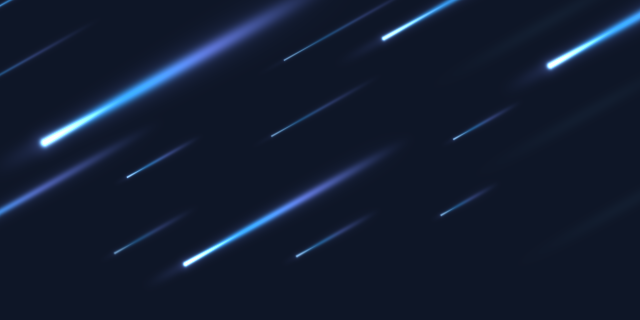
Give the GLSL for this background, as a Shadertoy shader.

```glsl
// Meteor streaks falling to the lower left across a dark navy sky.
// Each streak is a Gaussian profile around a slanted axis: a white wedge at the
// head, a cyan to indigo tail, a soft halo and a dim flare ahead of the head.

const vec2 TAIL_DIR = vec2(0.873, 0.488);

const vec3 NIGHT  = vec3(0.056, 0.086, 0.152);
const vec3 CYAN   = vec3(0.12, 0.58, 0.92);
const vec3 INDIGO = vec3(0.35, 0.43, 0.86);
const vec3 TEAL   = vec3(0.22, 0.42, 0.52);

// Sine-free hash, 0 to 1
float hash(float n) {
    n = fract(n * 0.1031);
    n *= n + 33.33;
    n *= n + n;
    return fract(n);
}

float gauss(float d, float w) {
    return exp(-d * d / (w * w));
}

vec3 screen(vec3 base, vec3 light) {
    return base + clamp(light, 0.0, 1.0) * (1.0 - base);
}

// Coordinates along (x) and across (y) the streak, measured from its head
vec2 toStreak(vec2 p, vec2 head) {
    vec2 r = p - head;
    return vec2(dot(r, TAIL_DIR), dot(r, vec2(-TAIL_DIR.y, TAIL_DIR.x)));
}

// Light of one meteor
vec3 meteor(vec2 p, vec2 head, float len, float width, float power, float pixel) {
    vec2 q = toStreak(p, head);
    float t = clamp(q.x / len, 0.0, 1.0);
    float d = length(vec2(min(q.x, 0.0), q.y));
    float w = max(width * mix(1.0, 2.2, t), 0.8 * pixel);
    float fade = 1.0 - smoothstep(0.3, 1.0, t);

    // Tail and halo
    vec3 tint = mix(CYAN, INDIGO, smoothstep(0.25, 0.55, t));
    vec3 light = tint * gauss(d, w) * fade;
    light += INDIGO * gauss(d, 2.4 * w) * fade * 0.22;

    // White wedge that narrows away from the head
    float wedge = 1.0 - smoothstep(0.0, 0.26, t);
    float wedgeWidth = max(width * mix(0.35, 0.85, wedge), 0.7 * pixel);
    light += vec3(0.9) * gauss(d, wedgeWidth) * wedge;

    // Dim flare ahead of the head
    float reach = smoothstep(-0.2 * len, 0.0, q.x)
                * (1.0 - smoothstep(0.0, 0.08 * len, q.x));
    light += INDIGO * gauss(q.y, 2.2 * w) * reach * 0.16;
    return light * power;
}

// Broad, barely visible streak without a head
vec3 veil(vec2 p, vec2 head, float len, float width, float power) {
    vec2 q = toStreak(p, head);
    float t = q.x / len;
    float envelope = smoothstep(0.0, 0.5, t) * (1.0 - smoothstep(0.5, 1.0, t));
    return TEAL * gauss(q.y, width) * envelope * power;
}

void mainImage(out vec4 fragColor, in vec2 fragCoord) {
    float pixel = 1.0 / iResolution.y;
    vec2 p = fragCoord * pixel;
    vec3 col = NIGHT;

    // Faint veils on the right
    for (int i = 0; i < 3; i++) {
        float k = float(i);
        vec2 head = vec2(1.3 + 0.13 * k, fract(0.70 + 0.72 * k));
        float power = mix(0.07, 0.16, hash(k + 41.0));
        col = screen(col, veil(p, head, 0.95, 0.022, power));
    }

    // Thin distant meteors on a low-discrepancy lattice
    for (int i = 0; i < 9; i++) {
        float k = float(i);
        vec2 cell = fract(vec2(0.5) + k * vec2(0.7549, 0.5698));
        vec2 head = vec2(-0.15, 0.15) + cell * vec2(2.0, 0.85);
        float len = mix(0.2, 0.6, hash(k + 3.0));
        float width = mix(0.003, 0.0048, hash(k + 17.0));
        float power = mix(0.2, 0.55, hash(k + 29.0));
        col = screen(col, meteor(p, head, len, width, power, pixel));
    }

    // Middle-distance meteors
    for (int i = 0; i < 2; i++) {
        float k = float(i);
        vec2 head = vec2(-0.3, 0.17) + k * vec2(1.5, 0.71);
        col = screen(col, meteor(p, head, 0.95, 0.0075, 0.8, pixel));
    }

    // Near, bright meteors
    for (int i = 0; i < 3; i++) {
        float k = float(i);
        vec2 head = vec2(0.14 + k * (0.09 + 0.35 * k), fract(0.555 + 0.62 * k));
        float size = 1.0 - 0.33 * mod(k, 2.0) - 0.12 * k;
        float len = mix(0.45, 1.15, size);
        col = screen(col, meteor(p, head, len, 0.0145 * size, 1.0, pixel));
    }

    fragColor = vec4(col, 1.0);
}
```
